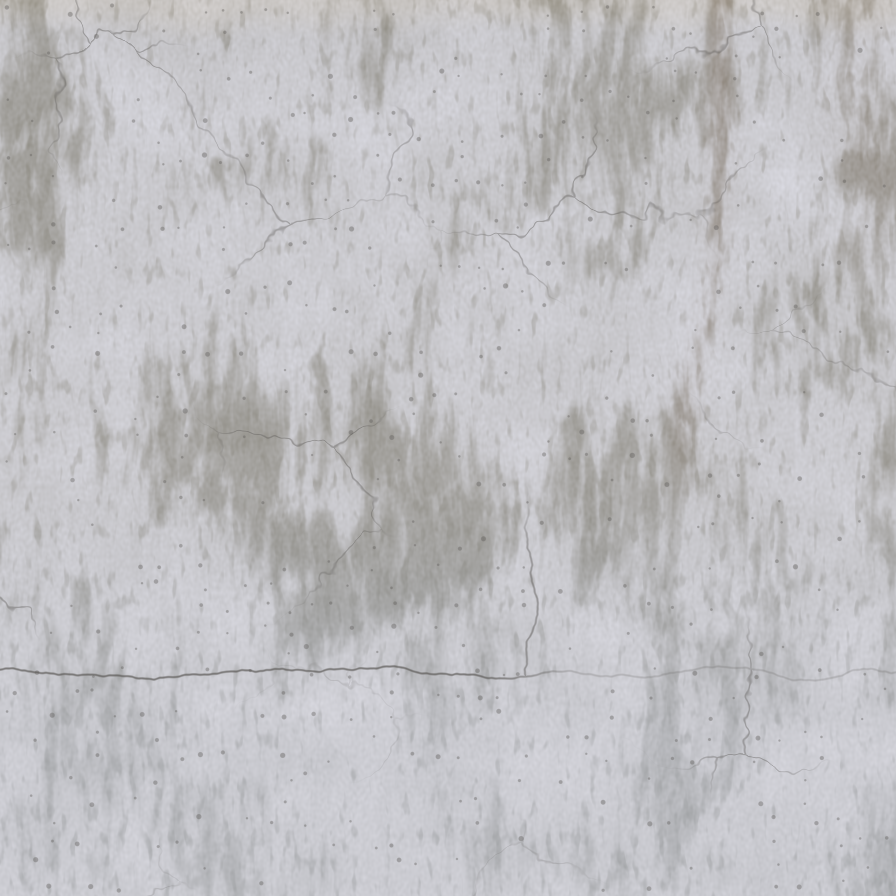
A Shadertoy shader for this texture:

```glsl
#define PLASTER vec3(0.835, 0.835, 0.862)
#define WARM_STAIN vec3(0.575, 0.565, 0.535)
#define COOL_STAIN vec3(0.585, 0.595, 0.600)
#define RUST vec3(0.56, 0.52, 0.48)
#define CRACK_COLOR vec3(0.36, 0.35, 0.34)
#define STAIN_DEPTH 0.62
#define BRUSH_WEAR 0.65
#define FLECK_DEPTH 0.30
#define CRACK_WIDTH 0.0011
#define CRACK_CELLS 5.5
#define PIT_CELLS 42.0

vec2 hash2(vec2 p) {
    vec3 q = fract(p.xyx * vec3(0.1031, 0.1030, 0.0973));
    q += dot(q, q.yzx + 33.33);
    return fract((q.xx + q.yz) * q.zy);
}

float corner(vec2 cell, vec2 offset) {
    return dot(hash2(cell) * 2.0 - 1.0, offset);
}

float gradientNoise(vec2 p) {
    vec2 i = floor(p), f = p - i, e = vec2(1, 0);
    vec2 u = f * f * f * (f * (f * 6.0 - 15.0) + 10.0);
    float low = mix(corner(i, f), corner(i + e, f - e), u.x);
    float high = mix(corner(i + e.yx, f - e.yx), corner(i + 1.0, f - 1.0), u.x);
    return mix(low, high, u.y);
}

float fbm(vec2 p, int octaves) {
    float sum = 0.0, amp = 1.0;
    for (int i = 0; i < octaves; i++) {
        sum += amp * gradientNoise(p);
        p = mat2(2.0, 0.12, -0.12, 2.0) * p + 17.3;
        amp *= 0.5;
    }
    return sum;
}

float blot(vec2 p, vec2 center, vec2 radius) {
    vec2 d = (p - center) / radius;
    return exp(-dot(d, d));
}

// Vertical run of dirty water that fades out below its foot
float waterRun(vec2 p, float x, float width, float foot) {
    float d = (p.x - x) / width;
    return exp(-d * d) * smoothstep(foot - 0.08, foot + 0.12, p.y);
}

// Distance to the border between the two nearest cell points
float cellBorder(vec2 p) {
    vec2 cell = floor(p), near1 = vec2(9), near2 = vec2(9);
    for (int y = -1; y <= 1; y++)
    for (int x = -1; x <= 1; x++) {
        vec2 id = cell + vec2(x, y);
        vec2 r = id + hash2(id) - p;
        if (dot(r, r) < dot(near1, near1)) { near2 = near1; near1 = r; }
        else if (dot(r, r) < dot(near2, near2)) near2 = r;
    }
    return (dot(near2, near2) - dot(near1, near1)) / (2.0 * length(near2 - near1));
}

float hairline(float d, float width, float pixel) {
    return (1.0 - smoothstep(0.0, width + pixel, abs(d))) * width / (width + 0.35 * pixel);
}

float cracks(vec2 p, float pixel) {
    vec2 jag = vec2(fbm(p * 16.0, 4), fbm(p * 16.0 + 40.0, 4));
    // Faint broken network
    float border = cellBorder((p + 0.028 * jag) * vec2(0.85, 1.0) * CRACK_CELLS) / CRACK_CELLS;
    float shown = smoothstep(0.0, 0.28, gradientNoise(p * 4.3 + 8.0));
    float net = 0.6 * shown * hairline(border, 0.7 * CRACK_WIDTH, pixel);
    // Long level crack and the branch rising from it
    float level = 0.25 + 0.018 * fbm(vec2(p.x * 9.0, 3.7), 5);
    float strength = mix(0.95, 0.3, smoothstep(0.52, 0.66, p.x));
    float main = strength * hairline(p.y - level, CRACK_WIDTH, pixel);
    float stem = 0.59 + 0.022 * fbm(vec2(p.y * 11.0, 9.1), 5);
    float reach = step(level, p.y) * (1.0 - smoothstep(0.36, 0.48, p.y));
    return max(net, max(main, 0.65 * reach * hairline(p.x - stem, CRACK_WIDTH, pixel)));
}

float pits(vec2 p, float pixel) {
    vec2 q = p * PIT_CELLS, id = floor(q), seed = hash2(id + 71.0);
    float radius = mix(0.04, 0.11, seed.y * seed.y);
    float d = length(q - id - 0.25 - 0.5 * hash2(id));
    float soft = pixel * PIT_CELLS;
    return step(seed.x, 0.28) * (1.0 - smoothstep(radius - 0.5 * soft, radius + soft, d));
}

void mainImage(out vec4 fragColor, in vec2 fragCoord) {
    vec2 p = fragCoord / iResolution.y;
    float pixel = 1.0 / iResolution.y;

    // Broad damp patches and runs
    vec2 warp = vec2(fbm(p * 7.0, 3), fbm(p * 7.0 + 20.0, 3));
    vec2 w = p + 0.05 * warp;
    float runX = 0.765 + 0.04 * smoothstep(0.5, 0.8, p.y) + 0.008 * warp.x;
    float run = waterRun(p, runX, 0.019, 0.47);
    float damp = fbm(w * vec2(5.5, 4.0) + 3.0, 4) + 0.25 * gradientNoise(p * vec2(30.0, 1.8));
    damp += 0.6 * run + 0.38 * waterRun(w, 0.04, 0.045, 0.6) + 0.32 * waterRun(w, 0.96, 0.05, 0.7);
    damp += 0.42 * blot(w, vec2(0.25, 0.54), vec2(0.22, 0.09));
    damp += 0.42 * blot(w, vec2(0.70, 0.43), vec2(0.07, 0.08));
    damp -= 0.30 * blot(w, vec2(0.28, 0.70), vec2(0.18, 0.06));
    damp -= 0.22 * blot(w, vec2(0.86, 0.57), vec2(0.07, 0.14));

    // Brushed wear and fine flecks, drawn out vertically
    float brush = fbm(p * vec2(62.0, 13.0) + 0.8 * warp, 3);
    float fleckNoise = fbm(p * vec2(105.0, 38.0) + 50.0, 2);
    float flecks = smoothstep(0.05, 0.50, fleckNoise + 0.25 * damp);
    float grain = gradientNoise(p * vec2(240.0, 170.0));
    float stain = smoothstep(-0.08, 0.58, damp + BRUSH_WEAR * brush);
    stain *= mix(0.65, 1.0, smoothstep(0.12, 0.42, p.y));

    // Tone and colour
    float tone = 0.86 - STAIN_DEPTH * stain - FLECK_DEPTH * flecks * (1.0 - 0.6 * stain);
    tone += 0.14 * fbm(p * 11.0 + 60.0, 3) + 0.10 * brush + 0.16 * grain;
    vec3 dirt = mix(COOL_STAIN, WARM_STAIN, smoothstep(0.15, 0.5, p.y));
    float rust = max(run, 0.6 * waterRun(w, 0.97, 0.05, 0.7));
    dirt = mix(dirt, RUST, 0.75 * rust);
    vec3 color = mix(dirt, PLASTER, clamp(tone, -0.15, 1.06));
    color *= mix(vec3(1), vec3(1.0, 0.985, 0.95), smoothstep(0.955, 1.0, p.y + 0.02 * warp.x));

    // Pits and cracks
    color = mix(color, CRACK_COLOR, 0.40 * pits(p, pixel));
    color = mix(color, CRACK_COLOR, cracks(p, pixel));
    fragColor = vec4(color, 1.0);
}
```
